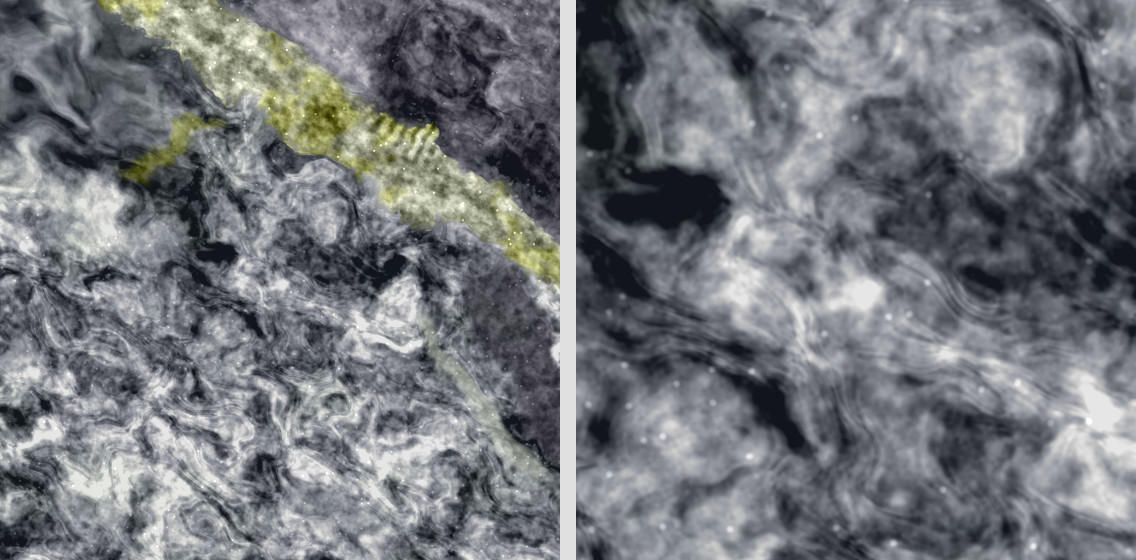
Left, the full canvas; right, a detail of the centre.
This texture is drawn by a WebGL 2 fragment shader. Its source:

```glsl
#version 300 es
precision highp float;
// Mottled blue-grey rock cut by a diagonal pale olive crystal vein.

#define GRAIN_SCALE 21.0
#define CLOUD_SCALE 6.0
#define GRIT_SCALE 80.0
#define BASE_LIGHT 0.48
#define CLOUD_CONTRAST 0.8
#define GRAIN_CONTRAST 1.3
#define GRIT_CONTRAST 0.5
#define VEIN_CENTER vec2(0.65, 0.75)
#define VEIN_AXIS vec2(0.827, -0.562)
#define VEIN_LIGHT 0.66
#define GLINT_DENSITY 0.05

uniform vec2 u_resolution;
out vec4 fragColor;

float hash(vec2 cell) {
    uvec2 k = uvec2(ivec2(cell));
    uint h = k.x * 747796405u + k.y * 2891336453u + 277803737u;
    h = (h ^ (h >> 15u)) * 2246822519u;
    h = (h ^ (h >> 13u)) * 3266489917u;
    h ^= h >> 16u;
    return float(h >> 8u) / 16777216.0;
}

float noise(vec2 p) {
    vec2 i = floor(p), f = p - i;
    f = f * f * f * (f * (f * 6.0 - 15.0) + 10.0);
    return mix(mix(hash(i), hash(i + vec2(1, 0)), f.x),
               mix(hash(i + vec2(0, 1)), hash(i + vec2(1, 1)), f.x), f.y);
}

// Layered noise around zero, each octave rotated
float fbm(vec2 p, int octaves, float gain) {
    float sum = 0.0, total = 0.0, weight = 1.0;
    for (int i = 0; i < octaves; i++) {
        sum += weight * (noise(p) - 0.5);
        total += weight;
        weight *= gain;
        p = mat2(0.8, 0.6, -0.6, 0.8) * p * 2.03 + 19.7;
    }
    return sum / total;
}

float segment(vec2 p, vec2 a, vec2 b) {
    vec2 ab = b - a;
    return length(p - a - ab * clamp(dot(p - a, ab) / dot(ab, ab), 0.0, 1.0));
}

// Soft-edged mask of a thick stroke
float stroke(vec2 p, vec2 a, vec2 b, float radius, float soft) {
    return 1.0 - smoothstep(radius - soft, radius + soft, segment(p, a, b));
}

float glints(vec2 p) {
    vec2 cell = floor(p);
    vec2 center = 0.3 + 0.4 * vec2(hash(cell + 31.0), hash(cell + 77.0));
    float spot = 1.0 - smoothstep(0.05, 0.3, length(p - cell - center));
    return spot * step(1.0 - GLINT_DENSITY, hash(cell + 5.0));
}

void main() {
    vec2 p = gl_FragCoord.xy / u_resolution;
    vec2 rel = p - VEIN_CENTER;
    vec2 q = vec2(dot(rel, VEIN_AXIS), dot(rel, vec2(-VEIN_AXIS.y, VEIN_AXIS.x)));

    // Noise layers, stretched along the vein and softer at upper left
    float haze = smoothstep(0.55, 0.8, p.y) * (1.0 - smoothstep(0.2, 0.42, p.x));
    vec2 s = q * vec2(0.78, 1.15);
    vec2 warp = vec2(fbm(s * 11.0 + 3.0, 3, 0.5), fbm(s * 11.0 + 41.0, 3, 0.5));
    float cloud = fbm(s * CLOUD_SCALE + warp + 8.0, 3, 0.55);
    float grain = fbm(s * GRAIN_SCALE + warp * 3.0, 4, mix(0.65, 0.42, haze));
    float grit = fbm(q * GRIT_SCALE + 60.0, 3, 0.55);
    float tint = fbm(p * 7.0 + 90.0, 3, 0.5);
    vec2 ragged = p + warp * 0.07 + vec2(grain, -grain) * 0.05;

    // Mottled ground with pale clouds
    float mottle = CLOUD_CONTRAST * cloud + GRAIN_CONTRAST * grain;
    float light = BASE_LIGHT + mottle * (1.0 - 0.3 * haze) - 0.1 * haze;
    light += GRIT_CONTRAST * grit * (1.0 - 0.75 * haze);
    float pale = stroke(ragged, vec2(0.11, 0.61), vec2(0.28, 0.57), 0.035, 0.03)
               + stroke(ragged, vec2(0.12, 0.11), vec2(0.25, 0.02), 0.03, 0.03)
               + stroke(ragged, vec2(0.53, 0.13), vec2(0.68, 0.06), 0.035, 0.04)
               + stroke(ragged, vec2(0.0, 0.37), vec2(0.02, 0.34), 0.03, 0.03);
    light = mix(light, 0.72 + 0.5 * grain + 0.3 * grit, 0.75 * min(pale, 1.0));

    // Smooth dark rock above the vein and in the lower wedge
    float slate = smoothstep(0.05, 0.1, q.y + 0.25 * grain);
    float patches = stroke(ragged, vec2(0.8, 0.94), vec2(0.91, 0.79), 0.05, 0.05);
    float slateLight = 0.33 + 0.7 * cloud + 0.55 * grain + 0.35 * grit;
    slateLight += patches * (0.17 + 0.7 * grain);
    light = mix(light, slateLight, slate);
    float wedge = stroke(ragged, vec2(0.89, 0.46), vec2(1.0, 0.23), 0.048, 0.012);
    light = mix(light, 0.27 + 0.2 * grain + 0.35 * grit, wedge);

    // Bluish ramp that turns neutral in the lights
    light = clamp(light, 0.08, 0.9);
    vec3 color = light + vec3(-0.012, 0.0, 0.032) * (1.0 - smoothstep(0.6, 0.8, light));
    color += vec3(-0.02, 0.02, -0.05) * max(tint, 0.0) * (1.0 - slate);
    color += vec3(0.012, -0.008, 0.004) * max(slate, wedge);

    // Thin pale side vein and olive streak
    float side = stroke(ragged, vec2(0.75, 0.42), vec2(0.95, 0.15), 0.013, 0.009);
    color = mix(color, vec3(0.68, 0.70, 0.66) + 0.5 * grain + 0.3 * grit, 0.85 * side);
    float streak = stroke(ragged, vec2(0.25, 0.68), vec2(0.36, 0.78), 0.016, 0.012);
    color = mix(color, vec3(0.45, 0.46, 0.20) + 0.6 * grain + 0.3 * grit, 0.85 * streak);

    // Main vein: swelling, ragged band of olive and white grains
    float halfWidth = 0.053 + 0.02 * smoothstep(-0.45, -0.1, q.x)
                    - 0.025 * smoothstep(0.08, 0.2, q.x);
    float edge = abs(q.y + 0.08 * warp.y) - halfWidth + 0.07 * grain + 0.03 * grit;
    float vein = 1.0 - smoothstep(-0.009, 0.009, edge);
    float veinGrain = fbm(q * vec2(30.0, 42.0) + 150.0, 4, 0.65);
    float olive = smoothstep(0.0, 0.22, fbm(q * 13.0 + 210.0, 3, 0.55) + 0.3 * veinGrain);
    float veinLight = VEIN_LIGHT + 0.9 * veinGrain + 0.4 * grit - 0.14 * olive;

    // Ribbed crystals along the upper edge
    float ribZone = smoothstep(-0.04, 0.01, q.x) * (1.0 - smoothstep(0.1, 0.15, q.x))
                  * smoothstep(0.01, 0.03, q.y);
    float rib = abs(fract(q.x * 48.0 + 2.0 * warp.x + 6.0 * q.y) - 0.5) * 2.0;
    veinLight += ribZone * (0.32 * smoothstep(0.1, 0.8, rib) - 0.12);
    vec3 veinColor = veinLight + mix(vec3(0.01, 0.02, -0.07), vec3(0.01, 0.02, -0.24), olive);
    color = mix(color, veinColor, vein);

    // Tiny reflections
    float shine = glints(p * 95.0) * (1.0 - haze);
    color += shine * (0.2 + 0.2 * vein);
    fragColor = vec4(clamp(color, 0.0, 1.0), 1.0);
}
```
